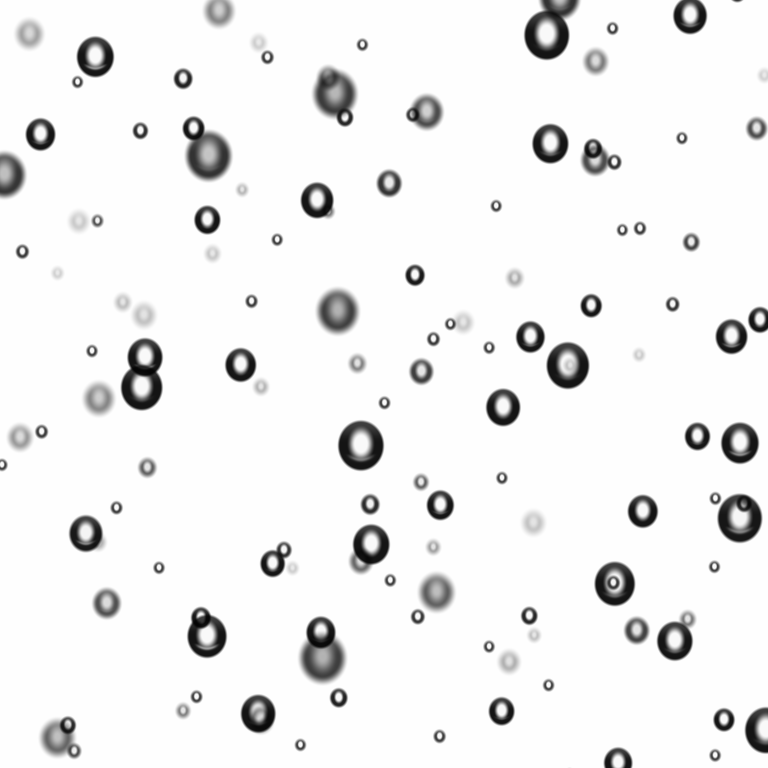
Reproduce this texture procedurally as a Shadertoy shader.

```glsl
const int BUBBLES = 142;
const float MIN_RADIUS = 0.0070;
const float RADIUS_RANGE = 0.0240;
const float SIZE_BIAS = 2.5;          // higher gives more small bubbles
const float SHARP_EDGE = 0.0023;
const float BLURRED_EDGE = 0.0070;
const float SHARP_DENSITY = 0.92;
const float FAINT_DENSITY = 0.24;
const float SCATTER = 0.16;
const vec2 SPREAD = vec2(0.7548777, 0.5698403);
const vec2 BUBBLE_SHAPE = vec2(0.95, 1.04);
const vec3 BACKGROUND = vec3(0.996);

vec4 hash4(float n) {
    vec4 p = fract(n * vec4(0.1031, 0.1130, 0.0973, 0.1099) + 0.37);
    p += dot(p, p.wzxy + 33.33);
    return fract((p.xxyz + p.yzzw) * p.zywx);
}

// Darkness of one bubble: a thick rim around a bright window
float bubbleShade(vec2 p, float radius, float blur, float grain) {
    float edge = min(mix(SHARP_EDGE, BLURRED_EDGE, blur), radius * 0.6);
    vec2 q = p / (radius * BUBBLE_SHAPE);
    float dist = length(q);
    float body = 1.0 - smoothstep(-edge, edge, (dist - 1.0) * radius);

    // Bright window, slightly above the middle
    float large = smoothstep(0.012, 0.026, radius);
    vec2 w = (q - vec2(0.0, 0.07)) * vec2(1.12, 0.92);
    float inner = mix(0.28, 0.10, blur);
    float outer = mix(0.72, 0.82, blur);
    float window = 1.0 - smoothstep(inner, outer, length(w));
    float clarity = mix(0.98, 0.60, blur);

    // Small reflection along the lower rim of large bubbles
    float arc = length(q * vec2(0.85, 1.0)) - 0.58;
    float glint = exp(-arc * arc * 160.0) * smoothstep(0.30, 0.55, -q.y);
    glint *= large * (1.0 - blur) * grain * 0.5;

    // Faint when out of focus, paler when tiny, lighter on top
    float fade = blur * (1.0 - 0.75 * large);
    float density = mix(SHARP_DENSITY, FAINT_DENSITY, fade);
    density *= mix(0.82, 1.0, smoothstep(0.007, 0.014, radius));
    density *= 1.0 - 0.18 * smoothstep(0.1, 0.9, q.y);
    return density * body * (1.0 - window * clarity) * (1.0 - glint);
}

void mainImage(out vec4 fragColor, in vec2 fragCoord) {
    vec2 uv = fragCoord / iResolution.xy;
    float light = 1.0;

    for (int i = 0; i < BUBBLES; i++) {
        float n = float(i);
        vec4 rnd = hash4(n + 1.0);
        float rank = (n + 0.5) / float(BUBBLES);
        float radius = MIN_RADIUS + RADIUS_RANGE * pow(rank, SIZE_BIAS);

        // Even spread loosened by random offsets, running over the border
        vec2 center = fract(n * SPREAD + SCATTER * rnd.xy);
        center = mix(vec2(-0.02), vec2(1.02), center);
        vec2 p = uv - center;
        if (length(p) > radius * 1.05 + BLURRED_EDGE * 1.1) continue;

        float blur = smoothstep(0.52, 0.95, rnd.z);
        light *= 1.0 - bubbleShade(p, radius, blur, rnd.w);
    }

    fragColor = vec4(BACKGROUND * light, 1.0);
}
```
